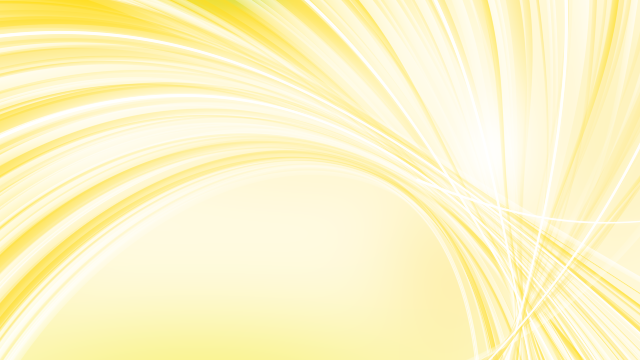
Give the GLSL for this background, as a Shadertoy shader.

```glsl
const vec3 CREAM = vec3(1.0, 0.982, 0.89);
const vec3 LEMON = vec3(0.975, 0.95, 0.52);
const vec3 GOLD = vec3(1.0, 0.86, 0.05);
const vec3 HONEY = vec3(0.99, 0.89, 0.42);
const vec3 LEAF = vec3(0.72, 0.87, 0.30);
const vec3 WHITE = vec3(1.0);
const float STRANDS = 60.0;

float hash(float n) {
    return fract(sin(n * 127.1) * 43758.5453);
}

// Soft elliptical spot, 1 at its centre
float spot(vec2 p, vec2 centre, vec2 radius) {
    vec2 q = (p - centre) / radius;
    return exp(-dot(q, q));
}

vec2 bezier(mat4x2 curve, float t) {
    float s = 1.0 - t;
    return curve * vec4(s * s * s, 3.0 * s * s * t, 3.0 * s * t * t, t * t * t);
}

vec2 tangent(mat4x2 curve, float t) {
    float s = 1.0 - t;
    return 3.0 * (curve * vec4(-s * s, s * s - 2.0 * s * t, 2.0 * s * t - t * t, t * t));
}

// Signed distance to the curve, and the parameter of the nearest point
vec2 nearest(vec2 p, mat4x2 curve) {
    float t = 0.0, best = 1e5;
    for (int i = 0; i <= 8; i++) {
        float candidate = float(i) / 8.0;
        vec2 gap = p - bezier(curve, candidate);
        if (dot(gap, gap) < best) {
            best = dot(gap, gap);
            t = candidate;
        }
    }
    for (int i = 0; i < 3; i++) {
        vec2 dir = tangent(curve, t);
        t = clamp(t + dot(p - bezier(curve, t), dir) / dot(dir, dir), 0.0, 1.0);
    }
    vec2 dir = tangent(curve, t), gap = p - bezier(curve, t);
    return vec2(length(gap) * sign(dir.x * gap.y - dir.y * gap.x), t);
}

// Strands from the left edge over the arch; s places the start, e the end
mat4x2 archStrand(float s, float e) {
    return mat4x2(mix(vec2(-0.03, -0.12), vec2(-0.03, 1.09), s),
                  mix(vec2(0.35, 0.56), vec2(0.58, 1.05), s),
                  mix(vec2(1.30, 0.91), vec2(1.00, 0.70), e),
                  mix(vec2(1.33, -0.12), vec2(1.95, 0.05), e));
}

// Strands falling from the top and right through the narrow neck
mat4x2 fallStrand(float s, float e) {
    return mat4x2(mix(vec2(0.19, 1.03), vec2(1.76, 1.03), s),
                  mix(vec2(0.69, 0.88), vec2(1.71, 0.65), s),
                  mix(vec2(1.11, 0.58), vec2(1.55, 0.28), e),
                  mix(vec2(1.69, -0.04), vec2(1.36, -0.04), e));
}

// Tapered ribbon, denser along one edge and paler in mid course
vec3 ribbon(vec3 col, vec2 p, mat4x2 curve, float width, vec3 tint, float alpha, float px) {
    vec2 hit = nearest(p, curve);
    float w = width * mix(1.0, 0.35, smoothstep(0.0, 0.75, hit.y));
    float cover = 1.0 - smoothstep(w - px, w + px, abs(hit.x));
    float shade = mix(0.4, 1.0, clamp(0.5 + 0.5 * hit.x / w, 0.0, 1.0));
    float ends = mix(0.42, 1.0, smoothstep(0.1, 0.48, abs(hit.y - 0.5)));
    return mix(col, tint, cover * shade * ends * alpha);
}

// Thin bright line with a faint halo
vec3 brightLine(vec3 col, vec2 p, mat4x2 curve, float width, float px) {
    vec2 hit = nearest(p, curve);
    float w = width * mix(1.0, 0.5, hit.y), d = abs(hit.x);
    float core = 1.0 - smoothstep(w - px, w + px, d);
    return mix(col, WHITE, max(core * 0.95, 0.3 * exp(-d / (2.0 * w))));
}

vec3 background(vec2 p) {
    vec3 col = mix(CREAM, LEMON, 0.95 * spot(p, vec2(0.55, -0.08), vec2(0.75, 0.22)));
    col = mix(col, HONEY, 0.38 * spot(p, vec2(1.26, 0.24), vec2(0.20, 0.28)));
    col = mix(col, HONEY, 0.12 * spot(p, vec2(0.85, 0.54), vec2(0.45, 0.12)));
    col = mix(col, HONEY, 0.30 * spot(p, vec2(1.72, 0.65), vec2(0.25, 0.40)));
    col = mix(col, GOLD, 0.45 * spot(p, vec2(-0.05, 0.48), vec2(0.20, 0.24)));
    col = mix(col, GOLD, 0.95 * spot(p, vec2(0.35, 1.06), vec2(0.62, 0.17)));
    return mix(col, LEAF, 0.55 * spot(p, vec2(0.64, 1.01), vec2(0.14, 0.04)));
}

void mainImage(out vec4 fragColor, in vec2 fragCoord) {
    vec2 p = fragCoord / iResolution.y;
    float px = 0.7 / iResolution.y;
    vec3 col = background(p);

    // Scattered, crossing ribbons of both families
    for (float n = 0.0; n < STRANDS; n++) {
        float s = (n + hash(n + 1.0)) / STRANDS;
        float e = max(s + 0.35 * (hash(n + 210.0) - 0.5), 0.0);
        float width = mix(0.0035, 0.022, pow(hash(n + 50.0), 2.5));
        bool pale = hash(n + 90.0) < 0.5;
        vec3 tint = pale ? WHITE : mix(GOLD, HONEY, hash(n + 130.0));
        float alpha = pale ? 0.75 : mix(0.35, 0.8, hash(n + 170.0));
        col = ribbon(col, p, archStrand(s, e), width, tint, alpha, px);
        tint = pale ? WHITE : mix(GOLD, HONEY, clamp(s * 1.3, 0.0, 1.0));
        col = ribbon(col, p, fallStrand(1.25 * s, 1.25 * e), width * 1.1, tint, alpha * 0.85, px);
    }

    // White flare above the neck
    col = mix(col, WHITE, 0.92 * spot(p, vec2(1.365, 0.585), vec2(0.13, 0.18)));
    col = mix(col, CREAM, 0.2 * spot(p, vec2(1.0, 0.72), vec2(0.45, 0.16)));

    // Gold and white accent lines
    for (float n = 0.0; n < 4.0; n++) {
        float s = 0.40 + 0.24 * n;
        col = ribbon(col, p, fallStrand(s + 0.09, s - 0.1), 0.009, GOLD, 0.6, px);
        col = brightLine(col, p, fallStrand(s, s), 0.005, px);
        if (n < 2.0) col = brightLine(col, p, archStrand(0.60 + 0.24 * n, 0.55 + 0.27 * n), 0.005, px);
    }
    mat4x2 tail = mat4x2(1.16, 0.50, 1.39, 0.41, 1.57, 0.36, 1.83, 0.39);
    col = brightLine(col, p, tail, 0.004, px);

    fragColor = vec4(col, 1.0);
}
```
